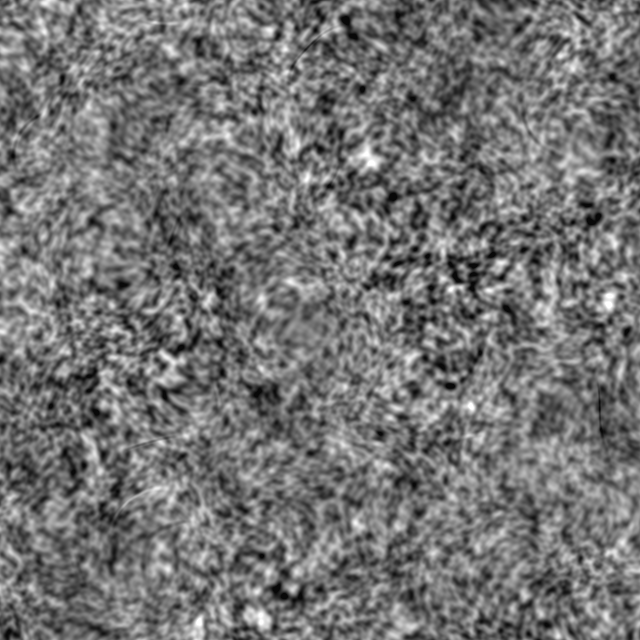
This texture is drawn by a Shadertoy shader. Its source:

```glsl
// Grey speckled ground: soft, irregular grains of light and dark with cloudy patches.
// Rotated layers of gradient noise make the grain; faint cracks and ridges
// and a few scattered bright flecks are laid over it.

const float MEAN_GREY = 0.455;
const int FLECK_COUNT = 9;

// Integer hash of a cell and a seed, giving two values from 0 to 1
vec2 hash2(ivec2 cell, int seed) {
    uvec2 h = uvec2(cell) * uvec2(1597u, 3571u) + uint(seed) * 7919u;
    h = h * 1664525u + 1013904223u;
    h.x += h.y * 1664525u;
    h.y += h.x * 1664525u;
    h ^= h >> 16u;
    h.x += h.y * 1664525u;
    h.y += h.x * 1664525u;
    h ^= h >> 16u;
    return vec2(h & 65535u) / 65535.0;
}

mat2 rotation(float angle) {
    float c = cos(angle), s = sin(angle);
    return mat2(c, s, -s, c);
}

// Slope of one lattice corner, evaluated at an offset from it
float cornerSlope(ivec2 cell, vec2 offset, int seed) {
    float angle = 6.2832 * hash2(cell, seed).x;
    return dot(vec2(cos(angle), sin(angle)), offset);
}

float gradientNoise(vec2 p, int seed) {
    vec2 base = floor(p);
    vec2 f = p - base;
    ivec2 cell = ivec2(base);
    vec2 blend = f * f * f * (f * (f * 6.0 - 15.0) + 10.0);
    float a = cornerSlope(cell, f, seed);
    float b = cornerSlope(cell + ivec2(1, 0), f - vec2(1, 0), seed);
    float c = cornerSlope(cell + ivec2(0, 1), f - vec2(0, 1), seed);
    float d = cornerSlope(cell + ivec2(1, 1), f - vec2(1, 1), seed);
    return mix(mix(a, b, blend.x), mix(c, d, blend.x), blend.y);
}

// One noise layer with its own scale and lattice direction
float layer(vec2 p, float frequency, float angle, int seed) {
    return gradientNoise(rotation(angle) * p * frequency + 17.3, seed);
}

// Thin winding line along the zero level of a coarse noise, shown in patches
float filament(vec2 p, float frequency, float width, int seed) {
    float level = abs(layer(p, frequency, 0.6, seed));
    float patches = smoothstep(0.08, 0.35, layer(p, frequency * 1.3, 1.9, seed + 1));
    return patches * (1.0 - smoothstep(0.0, width * frequency, level));
}

float segmentDistance(vec2 p, vec2 halfAxis) {
    float along = clamp(dot(p, halfAxis) / dot(halfAxis, halfAxis), -1.0, 1.0);
    return length(p - halfAxis * along);
}

// Short bright strokes and spots, mostly in the lower part
float flecks(vec2 p) {
    float light = 0.0;
    for (int i = 0; i < FLECK_COUNT; i++) {
        vec2 place = hash2(ivec2(i, 3), 41);
        vec2 shape = hash2(ivec2(i, 8), 42);
        vec2 center = vec2(place.x, pow(place.y, 1.6));
        float reach = mix(0.003, 0.042, shape.x * shape.x);
        float radius = mix(0.010, 0.015, shape.y);
        float lean = 1.57 + (shape.y - 0.5) * 1.6;
        float d = segmentDistance(p - center, reach * vec2(cos(lean), sin(lean)));
        light = max(light, 1.0 - smoothstep(0.15 * radius, 1.3 * radius, d));
    }
    return light;
}

void mainImage(out vec4 fragColor, in vec2 fragCoord) {
    vec2 uv = fragCoord / iResolution.y;

    // Gentle bending stretches the grains in changing directions
    vec2 bend = vec2(layer(uv, 7.0, 0.3, 11), layer(uv, 7.0, 1.1, 12));
    vec2 p = uv + 0.022 * bend;

    // Broad cloudy tone
    float clouds = 0.17 * layer(uv, 4.0, 0.4, 1) + 0.18 * layer(p, 10.0, 1.3, 2);

    // Grain, coarse to fine
    float grain = 0.26 * layer(p, 24.0, 0.8, 3);
    grain += 0.32 * layer(p, 45.0, 0.25, 4);
    grain += 0.30 * layer(p, 58.0, 1.05, 5);
    grain += 0.37 * layer(p, 88.0, 0.55, 6);
    float contrast = 1.0 + 0.5 * layer(uv, 3.5, 0.9, 7);

    // Cracks, ridges and flecks
    float cracks = filament(p, 6.0, 0.006, 21);
    float ridges = filament(p, 8.0, 0.008, 31);
    float spots = flecks(uv + 0.03 * bend + 0.006 * layer(uv, 30.0, 0.2, 8));

    float grey = MEAN_GREY + clouds + contrast * grain;
    grey += 0.15 * ridges - 0.16 * cracks + 0.32 * spots;
    fragColor = vec4(vec3(clamp(grey, 0.03, 1.0)), 1.0);
}
```
